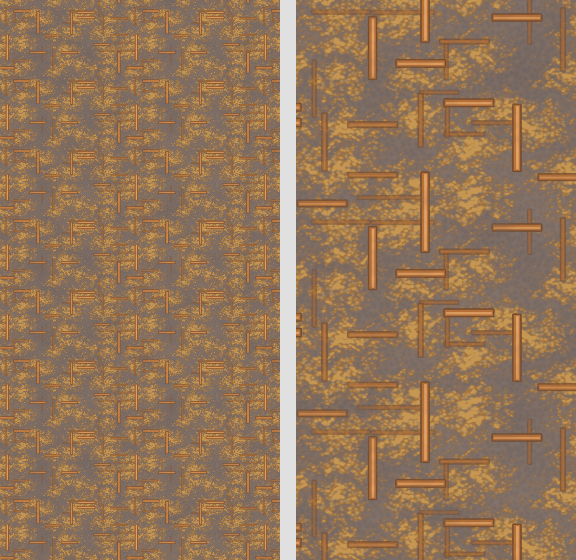
Left, the full canvas; right, a detail of the centre.
A Shadertoy shader for this pattern:

```glsl
// Slate wall covering with flaked gold leaf and a repeating weave of copper bars.

const float CANVAS_UNITS = 384.0;        // units across the canvas width
const vec2 TILE = vec2(177.0, 96.0);     // size of one repeat in those units
const float TAU = 6.2831853;
const int HAIRLINES = 12;                // faint scattered bars in a tile

const vec3 SLATE_DARK  = vec3(0.43, 0.38, 0.36);
const vec3 SLATE_LIGHT = vec3(0.51, 0.45, 0.42);
const vec3 WARM_HAZE   = vec3(0.55, 0.43, 0.33);
const vec3 LEAF_DEEP   = vec3(0.65, 0.46, 0.24);
const vec3 LEAF_PALE   = vec3(0.64, 0.52, 0.36);
const vec3 LEAF_BRIGHT = vec3(0.79, 0.60, 0.32);
const vec3 BAR_EDGE    = vec3(0.45, 0.29, 0.18);
const vec3 BAR_COPPER  = vec3(0.73, 0.45, 0.22);
const vec3 BAR_SHINE   = vec3(0.88, 0.64, 0.41);

// Bars within a tile: centre x, centre y, half length, weight
const vec4 UPRIGHTS[7] = vec4[7](
    vec4(10, 65, 18, 1.0), vec4(163, 86, 14, 1.0), vec4(52, 31, 15, 1.0),
    vec4(98, 32, 15, 0.8), vec4(8, 23, 12, 0.3), vec4(141, 33, 13, 0.4),
    vec4(73, 82, 14, 0.3));
const vec4 LEVELS[11] = vec4[11](
    vec4(8, 93, 11, 0.9), vec4(52, 72, 11, 0.8), vec4(30, 15, 11, 0.9),
    vec4(95, 72, 11, 0.8), vec4(118, 17, 12, 0.9), vec4(118, 24, 12, 1.0),
    vec4(140, 61, 11, 0.7), vec4(163, 25, 11, 0.5), vec4(28, 83, 11, 0.3),
    vec4(72, 49, 10, 0.7), vec4(163, 48, 11, 0.4));

vec2 hash2(vec2 p) {
    vec3 q = fract(vec3(p.xyx) * vec3(0.1031, 0.1030, 0.0973));
    q += dot(q, q.yzx + 33.33);
    return fract((q.xx + q.yz) * q.zy);
}

// Distance to the nearest scattered point; wraps after "cells" cells
float cellular(vec2 uv, vec2 cells, float seed) {
    vec2 p = uv * cells, base = floor(p);
    float nearest = 2.0;
    for (int j = -1; j <= 1; j++)
    for (int i = -1; i <= 1; i++) {
        vec2 cell = base + vec2(i, j);
        vec2 point = cell + hash2(mod(cell, cells) + seed);
        nearest = min(nearest, length(point - p));
    }
    return nearest;
}

// Slow uneven tone over the whole canvas
float layeredSines(vec2 p) {
    float sum = 0.0, gain = 0.5;
    for (int i = 0; i < 4; i++) {
        sum += gain * sin(p.x + 1.7 * sin(p.y)) * cos(p.y - 0.6 * p.x);
        p = mat2(1.5, 1.1, -1.1, 1.5) * p + 2.3;
        gain *= 0.6;
    }
    return sum;
}

float sdBox(vec2 p, vec2 halfSize) {
    vec2 d = abs(p) - halfSize;
    return length(max(d, 0.0)) + min(max(d.x, d.y), 0.0);
}

float cover(float dist, float pixel) {
    return smoothstep(0.6 * pixel, -0.6 * pixel, dist);
}

vec3 paintBar(vec3 base, vec2 p, vec4 bar, bool upright, float wear, float pixel) {
    vec2 offset = p - bar.xy;
    offset -= TILE * round(offset / TILE);
    if (upright) offset = offset.yx;
    float halfWidth = mix(0.4, 1.5, bar.w);
    float dist = sdBox(offset, vec2(bar.z, halfWidth));
    float strength = mix(0.45, 1.0, bar.w) * wear;
    base = mix(base, BAR_EDGE, cover(dist - 0.7, pixel) * strength);
    base = mix(base, BAR_COPPER, cover(dist, pixel) * strength);
    float shine = cover(abs(offset.y - 0.2) - 0.4 * halfWidth, pixel) * cover(dist + 0.5, pixel);
    return mix(base, BAR_SHINE, shine * strength * bar.w);
}

void mainImage(out vec4 fragColor, in vec2 fragCoord) {
    float pixel = CANVAS_UNITS / iResolution.x;
    vec2 p = vec2(fragCoord.x, iResolution.y - fragCoord.y) * pixel;
    vec2 uv = p / TILE;

    // Bent tile coordinates break up the cell outlines
    vec2 bent = uv + 0.012 * sin(TAU * uv.yx * vec2(5.0, 11.0))
                   + 0.006 * sin(TAU * uv.yx * vec2(13.0, 23.0) + 1.3);
    float clusters = 0.45 - cellular(bent, vec2(6.0, 5.0), 7.0);
    float flakes = 0.45 - cellular(bent, vec2(20.0, 18.0), 31.0);
    float specks = 0.45 - cellular(bent, vec2(44.0, 38.0), 83.0);
    float dust = 0.45 - cellular(uv, vec2(82.0, 56.0), 211.0);
    float tone = layeredSines(p * 0.045);

    // Slate ground with fine grain
    float grain = cellular(uv, vec2(75.0, 41.0), 151.0);
    vec3 color = mix(SLATE_DARK, SLATE_LIGHT, clamp(0.35 + 0.6 * grain + 0.3 * tone, 0.0, 1.0));

    // Leaf gathers in clusters, over a warm haze, and thins out between rows
    float rows = -cos(TAU * (uv.y - 0.04)) - 0.5 * cos(TAU * 2.0 * uv.y);
    float broad = 0.75 * clusters + 0.04 * rows + 0.06 * tone;
    float leaf = broad + 0.5 * flakes + 0.5 * specks + 0.4 * dust;
    color = mix(color, WARM_HAZE, 0.8 * smoothstep(-0.3, 0.14, leaf + 0.3 * broad));
    vec3 gold = mix(LEAF_DEEP, LEAF_PALE, smoothstep(-0.15, 0.2, dust - specks));
    gold = mix(gold, LEAF_BRIGHT, smoothstep(0.2, 0.42, leaf));
    color = mix(color, gold, 0.95 * smoothstep(0.02, 0.2, leaf));

    // Copper bars, rubbed a little in places, over faint hairlines
    float wear = clamp(0.9 + 0.25 * tone + 0.3 * flakes, 0.55, 1.0);
    for (int i = 0; i < HAIRLINES; i++) {
        vec2 place = hash2(vec2(i, 5.0 + 3.0 * float(i)));
        vec4 hairline = vec4(place * TILE, 8.0 + 6.0 * place.x, 0.12);
        color = paintBar(color, p, hairline, i % 3 == 0, wear, pixel);
    }
    for (int i = 0; i < LEVELS.length(); i++)
        color = paintBar(color, p, LEVELS[i], false, wear, pixel);
    for (int i = 0; i < UPRIGHTS.length(); i++)
        color = paintBar(color, p, UPRIGHTS[i], true, wear, pixel);

    fragColor = vec4(color, 1.0);
}
```
